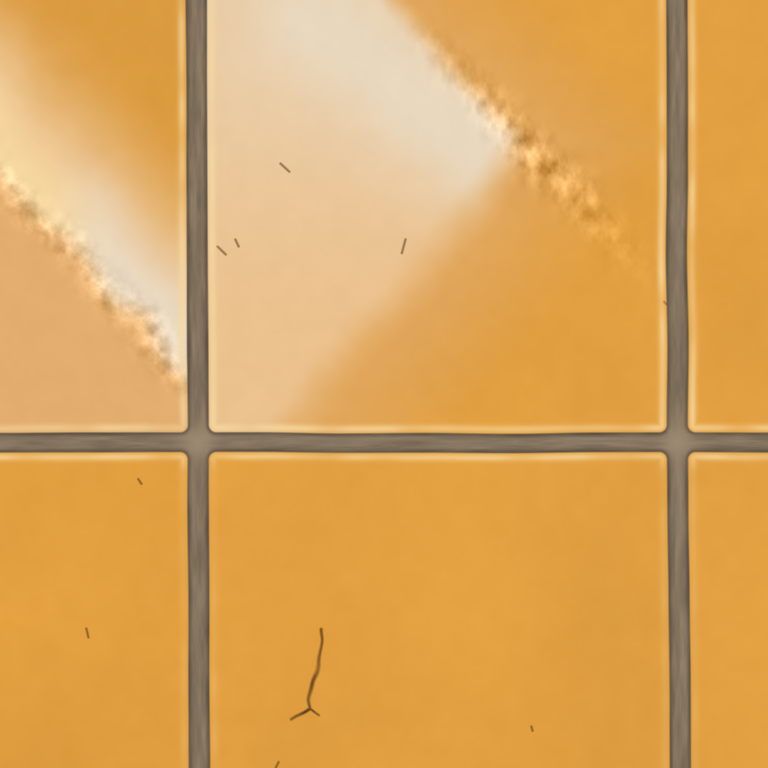
Reproduce this texture procedurally as a Shadertoy shader.

```glsl
// Glossy amber wall tiles with grey grout, window glare on the upper row and fine scratches.
const float PITCH = 0.625;                        // tile spacing
const vec2 CROSSING = vec2(0.260, 0.423);         // one grout crossing
const vec2 HALF_GAP = vec2(0.0138, 0.0128);       // half of the grout width
const float LEAN = 0.005;                         // tilt of the upright joints
const float CORNER = 0.010;
const int SPECKS = 12;
const vec2 CRACK_FOOT = vec2(0.402, 0.075);
const vec2 GLARE_TOP = vec2(0.51, 1.0);
const vec2 GLARE_TIP = vec2(0.675, 0.785);
const vec2 STREAK_START = vec2(0.0, 0.77);
const vec3 AMBER = vec3(0.885, 0.625, 0.255);
const vec3 PEACH = vec3(0.880, 0.665, 0.410);
const vec3 SHEEN = vec3(0.925, 0.765, 0.570);
const vec3 PALE = vec3(0.915, 0.860, 0.775);
const vec3 CREAM = vec3(0.970, 0.850, 0.630);
const vec3 GROUT = vec3(0.520, 0.455, 0.375);
const vec3 SOOT = vec3(0.330, 0.210, 0.090);

float hash(vec2 p) {
    vec3 q = fract(p.xyx * vec3(0.1031, 0.1030, 0.0973));
    q += dot(q, q.yzx + 33.33);
    return fract((q.x + q.y) * q.z);
}

float noise(vec2 p) {
    vec2 i = floor(p), f = fract(p);
    f = f * f * (3.0 - 2.0 * f);
    return mix(mix(hash(i), hash(i + vec2(1, 0)), f.x),
               mix(hash(i + vec2(0, 1)), hash(i + vec2(1, 1)), f.x), f.y);
}

float fbm(vec2 p) {
    float sum = 0.0, amp = 0.5;
    for (int i = 0; i < 4; i++) {
        sum += amp * noise(p);
        p = p * 2.03 + 17.1;
        amp *= 0.5;
    }
    return sum / 0.9375;
}

float bell(float x, float width) { return exp(-x * x / (width * width)); }

float segment(vec2 p, vec2 a, vec2 b) {
    vec2 ap = p - a, ab = b - a;
    return length(ap - ab * clamp(dot(ap, ab) / dot(ab, ab), 0.0, 1.0));
}

float roundBox(vec2 p, vec2 halfSize, float r) {
    vec2 q = abs(p) - halfSize + r;
    return length(max(q, 0.0)) + min(max(q.x, q.y), 0.0) - r;
}

// Wedge of window light on the middle upper tile
vec3 addWedge(vec3 col, vec2 uv) {
    vec2 p = uv + 0.030 * (vec2(fbm(uv * 13.0), fbm(uv * 13.0 + 40.0)) - 0.5);
    float upper = dot(p - GLARE_TOP, vec2(0.727, 0.687));
    float lower = dot(p - GLARE_TIP, vec2(0.780, -0.625));
    float inside = 1.0 - smoothstep(-0.025, 0.018, upper);
    float sheet = inside * (1.0 - smoothstep(-0.055, 0.025, lower));
    float core = bell(segment(p, vec2(0.41, 0.97), vec2(0.61, 0.815)), 0.085);
    col = mix(col, PEACH, 0.65 * (1.0 - smoothstep(0.0, 0.17, max(lower, upper))));
    vec3 light = mix(SHEEN, PALE, 0.45 * smoothstep(0.55, 0.95, uv.y));
    col = mix(col, mix(light, PALE, core), sheet * 0.93);
    float crinkle = bell(upper, 0.025) * bell(length(uv - GLARE_TIP), 0.16);
    return col + crinkle * 0.55 * (fbm(uv * vec2(75.0, 50.0)) - 0.45);
}

// Diagonal reflected streak on the left upper tile
vec3 addStreak(vec3 col, vec2 uv) {
    vec2 p = uv + 0.025 * (vec2(fbm(uv * 15.0 + 9.0), fbm(uv * 15.0 + 70.0)) - 0.5);
    float edge = dot(p - STREAK_START, vec2(0.72, 0.69));
    float lit = smoothstep(-0.015, 0.022, edge);
    vec3 above = mix(SHEEN, AMBER * 0.97, smoothstep(0.05, 0.22, edge));
    col = mix(mix(PEACH, SHEEN, 0.15), above, lit);
    vec3 shine = mix(CREAM, PALE, smoothstep(0.05, 0.16, uv.x));
    col = mix(col, shine, lit * bell(edge - 0.025, 0.055) * 0.9);
    return col + bell(edge, 0.022) * 0.4 * (fbm(uv * 65.0) - 0.48);
}

// Coverage of scattered nicks and one branching crack
float scratches(vec2 uv, float aa) {
    float marks = 0.0;
    for (int i = 0; i < SPECKS; i++) {
        float k = float(i);
        vec2 at = vec2(hash(vec2(k, 3.7)), hash(vec2(k, 8.2)));
        float angle = 0.9 + 1.5 * hash(vec2(k, 5.1));
        vec2 arm = vec2(cos(angle), sin(angle)) * mix(0.002, 0.010, hash(vec2(k, 1.4)));
        marks = max(marks, 0.55 * (1.0 - smoothstep(0.0, 0.0016 + aa, segment(uv, at - arm, at + arm))));
    }
    vec2 p = uv + 0.007 * (vec2(noise(uv * 55.0), noise(uv * 55.0 + 20.0)) - 0.5);
    for (int i = 0; i < 3; i++) {
        float k = float(i), angle = 1.4 + 2.3 * k;
        vec2 end = CRACK_FOOT + vec2(cos(angle), sin(angle)) * 0.105 / (1.0 + 3.0 * k);
        float line = 1.0 - smoothstep(0.0, 0.0022 + aa, segment(p, CRACK_FOOT, end));
        marks = max(marks, line * (0.45 + 0.55 * noise(uv * 70.0)));
    }
    return marks;
}

void mainImage(out vec4 fragColor, in vec2 fragCoord) {
    vec2 uv = fragCoord / iResolution.xy;
    float aa = 1.0 / iResolution.y;
    // Tile grid with slightly uneven joints
    vec2 wobble = 0.003 * (vec2(noise(uv.yx * 9.0), noise(uv * 9.0 + 5.0)) - 0.5);
    vec2 grid = (uv - CROSSING + vec2(LEAN * uv.y, 0.0) + wobble) / PITCH;
    vec2 id = floor(grid), local = (fract(grid) - 0.5) * PITCH;
    float d = roundBox(local, 0.5 * PITCH - HALF_GAP, CORNER);
    float upperRow = step(0.0, id.y);
    // Glaze
    vec3 tile = AMBER * (0.965 + 0.07 * fbm(uv * 5.0)) + 0.012 * (hash(id + 50.0) - 0.5);
    if (upperRow > 0.5 && id.x == 0.0) tile = addWedge(tile, uv);
    if (upperRow > 0.5 && id.x < 0.0) tile = addStreak(tile, uv);
    tile += 0.018 * (fbm(uv * 45.0) - 0.5);
    tile = mix(tile, SOOT, scratches(uv, aa));
    // Bright rounded rims, strongest along the tops and in the lit row
    float topEdge = smoothstep(0.27, 0.295, local.y);
    float rim = bell(d + 0.006, 0.005) * mix(0.2, 0.75, max(upperRow, topEdge));
    tile = mix(tile, CREAM, rim * (0.35 + 0.75 * noise(uv * 28.0)));
    // Grout with grain along each joint, dark borders and paler crossings
    vec2 gap = 0.5 * PITCH - abs(local);
    vec2 along = gap.x < gap.y ? uv : uv.yx;
    float grain = fbm(along * vec2(170.0, 22.0));
    vec3 grout = GROUT * (0.84 + 0.30 * grain);
    grout = mix(grout, GROUT * 1.18, bell(length(gap), 0.024));
    grout *= 1.0 - 0.24 * bell(d - 0.001, 0.0035);
    float softness = max(0.0016, aa);
    vec3 col = mix(tile, grout, smoothstep(-softness, softness, d));
    fragColor = vec4(clamp(col, 0.0, 1.0), 1.0);
}
```
